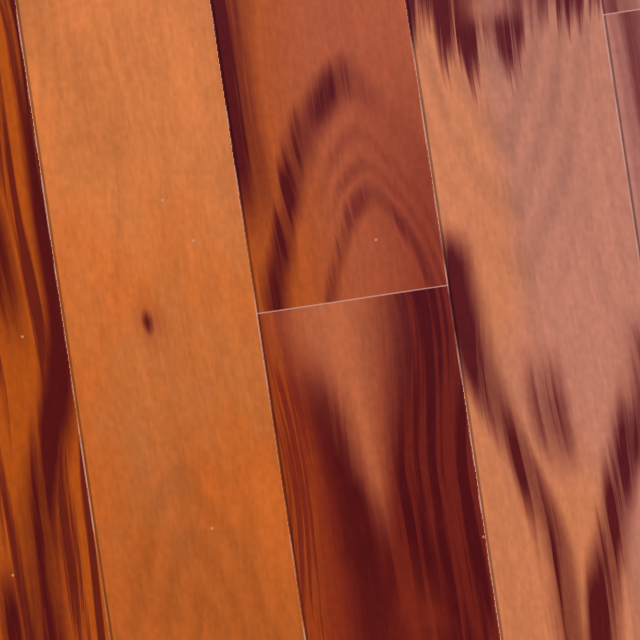
This texture is drawn by a WebGL 1 fragment shader. Its source:

```glsl
precision highp float;
// Glossy hardwood floor: slanted planks with dark heartwood streaks and thin worn seams.
uniform vec2 u_resolution;

const float WIDTH = 0.305;
const float SLANT = 0.149;
const vec3 TAN = vec3(0.79, 0.47, 0.30);
const vec3 HONEY = vec3(0.79, 0.45, 0.24);
const vec3 AMBER = vec3(0.69, 0.31, 0.09);
const vec3 RUSSET = vec3(0.67, 0.32, 0.19);
const vec3 ROSE = vec3(0.71, 0.45, 0.37);
const vec3 MAHOGANY = vec3(0.49, 0.16, 0.10);
const vec3 HEARTWOOD = vec3(0.31, 0.07, 0.08);
const vec3 SEAM = vec3(0.79, 0.60, 0.57);

float hash(vec2 p) {
  vec3 q = fract(p.xyx * 0.1031);
  q += dot(q, q.yzx + 33.33);
  return fract((q.x + q.y) * q.z);
}

float noise(vec2 p) {
  vec2 i = floor(p), f = fract(p);
  f = f * f * (3.0 - 2.0 * f);
  return mix(mix(hash(i), hash(i + vec2(1, 0)), f.x),
             mix(hash(i + vec2(0, 1)), hash(i + vec2(1, 1)), f.x), f.y);
}

float fbm(vec2 p) {
  float sum = 0.0, amp = 0.53;
  for (int i = 0; i < 4; i++) {
    sum += amp * noise(p);
    p = p * 2.03 + 17.3;
    amp *= 0.5;
  }
  return sum;
}

float rise(float a, float b, float x) { return smoothstep(a, b, x); }
float fall(float a, float b, float x) { return 1.0 - smoothstep(a, b, x); }

// Soft band around a centre line.
float streak(float u, float centre, float width) {
  return fall(width * 0.1, width * 1.2, abs(u - centre));
}

// Radius of a pointed arch; 1 on its outline.
float arch(vec2 q, vec2 centre, vec2 size) {
  vec2 d = pow(abs(q - centre) / size + 0.0001, vec2(1.4));
  return pow(d.x + d.y, 0.714);
}

float rings(float radius, float count, float wobble) {
  return 0.5 + 0.5 * cos(6.2832 * (radius * count + wobble));
}

// Lays heartwood over the wood, split into strands by the fibres.
vec3 stain(vec3 wood, float dark, float fibre) {
  float strands = mix(0.5, 1.1, rise(0.3, 0.62, fibre));
  return mix(wood, HEARTWOOD, min(dark * strands, 0.95));
}

vec3 amberBoard(vec2 q, float fibre) {
  float dark = streak(q.x, 0.97 - 0.28 * rise(0.42, 0.95, q.y), 0.06 + 0.10 * q.y);
  dark = max(dark, streak(q.x, 0.71, 0.08) * streak(q.y, 0.40, 0.14));
  dark = max(dark, streak(q.x, 0.52, 0.08) * rise(0.85, 0.98, q.y));
  dark = max(dark, 0.7 * rise(0.48, 0.75, fibre));
  return stain(AMBER, dark, fibre + 0.1);
}

vec3 honeyBoard(vec2 q, float cloud) {
  vec3 wood = mix(HONEY, AMBER, 0.6 * rise(0.3, 0.9, q.y + 0.8 * (cloud - 0.5)));
  float r = arch(q, vec2(0.48, 1.0), vec2(0.42, 0.30));
  wood *= 0.88 + 0.24 * cloud - 0.06 * rings(r, 3.0, cloud) * fall(0.8, 1.2, r);
  float knot = length((q - vec2(0.49, 0.505)) * vec2(0.305, 0.5));
  return mix(wood, HEARTWOOD, 0.2 * fall(0.0, 0.035, knot) + 0.65 * fall(0.001, 0.012, knot));
}

vec3 archedBoard(vec2 q, float bend, float fibre) {
  vec3 wood = mix(RUSSET, MAHOGANY, 0.65 * rise(0.45, 1.0, q.x) * rise(0.0, 0.4, q.y));
  wood = mix(wood, AMBER, 0.7 * fall(0.1, 0.55, q.x));
  float r = arch(q, vec2(0.65, 0.49), vec2(0.58, 0.37));
  float left = fall(0.5, 0.85, q.x);
  float dark = streak(r, 0.98, 0.13) * mix(0.12, 1.0, left);
  dark = max(dark, 0.45 * rings(r, 7.0, bend) * fall(0.6, 0.95, r) * rise(0.2, 0.7, bend));
  dark = max(dark, 0.5 * streak(r, 0.52, 0.08));
  dark = max(dark, fall(0.04, 0.27, q.x) * fall(0.22, 0.42, q.y));
  return stain(wood, dark, fibre);
}

vec3 heartBoard(vec2 q, float cloud, float fibre) {
  vec3 wood = mix(MAHOGANY, HEARTWOOD, rise(0.3, 0.8, q.x + 0.9 * (cloud - 0.5)));
  wood = mix(wood, AMBER, 0.9 * rise(0.4, 0.6, fibre) * fall(0.05, 0.3, q.x));
  wood = mix(wood, MAHOGANY, 0.6 * rise(0.45, 0.65, fibre));
  float reach = rise(0.48, 0.86, q.y);
  float pale = streak(q.x, mix(0.38, 0.54, reach), mix(0.38, 0.07, reach));
  wood = mix(wood, mix(TAN, RUSSET, 0.6), pale * fall(0.74, 0.90, q.y));
  return stain(wood, 0.75 * streak(q.x, 0.22 + 0.2 * reach, 0.16) * rise(0.52, 0.68, q.y), fibre);
}

vec3 tanBoard(vec2 q, float bend, float fibre) {
  vec3 wood = mix(TAN, ROSE, 0.75 * rise(0.1, 0.8, q.x + bend - 0.5));
  float r = arch(q, vec2(0.45, 0.0), vec2(0.62, 0.5));
  wood *= 1.0 - 0.07 * rings(r, 5.0, bend) * fall(0.8, 1.1, r);
  float tip = 0.14 - 0.26 * abs(q.x - 0.45) - q.y + 0.22 * (fibre - 0.5);
  float hollow = 0.8 * streak(q.x, 0.46, 0.2) * fall(0.015, 0.055, q.y);
  float dark = 0.85 * rise(-0.02, 0.06, tip) * (1.0 - hollow);
  float down = rise(0.36, 0.90, q.y);
  dark = max(dark, streak(q.x, 0.34 * down, 0.14 - 0.06 * down) * rise(0.33, 0.42, q.y));
  dark = max(dark, streak(q.x, 0.97 - 0.5 * rise(0.48, 1.05, q.y), 0.13) * rise(0.46, 0.58, q.y));
  dark = max(dark, 0.8 * streak(q.x, 0.45, 0.12) * streak(q.y, 0.64, 0.1));
  return stain(wood, dark, fibre);
}

void main() {
  vec2 uv = gl_FragCoord.xy / u_resolution;
  float pixel = 1.0 / min(u_resolution.x, u_resolution.y);
  float t = 1.0 - uv.y, along = t + SLANT * uv.x;
  float across = (uv.x - 0.023 - SLANT * t) / WIDTH;
  float id = floor(across), seam = floor(across + 0.5);
  float joint = id == 1.0 ? 0.55 : (id == 3.0 ? 0.1635 : 9.0);

  // Fibres bend and fray the figure of each board.
  vec2 q = vec2(across - id, t);
  float seed = id * 7.3 + step(joint, along) * 31.7;
  float bend = noise(q * vec2(2.5, 4.0) + seed);
  float cloud = fbm(q * vec2(3.0, 5.0) + seed);
  float fibre = fbm(vec2(q.x + 0.12 * bend, t) * vec2(22.0, 2.6) + seed);
  float pores = noise(q * vec2(75.0, 60.0)) + noise(q * vec2(48.0, 130.0) + seed) - 1.0;
  q += vec2(0.10 * (bend - 0.5) + 0.07 * (fibre - 0.5), 0.03 * (cloud - 0.5));

  vec3 color = stain(ROSE, 0.6 * streak(q.x, 0.12, 0.12), fibre);
  if (id < 0.0) color = amberBoard(q, fibre);
  else if (id < 1.0) color = honeyBoard(q, cloud);
  else if (id < 2.0) color = along < joint ? archedBoard(q, bend, fibre) : heartBoard(q, cloud, fibre);
  else if (id < 3.0) color = tanBoard(q, bend, fibre);
  color *= 0.94 + 0.12 * fibre + 0.055 * pores;
  color += vec3(0.015, 0.025, 0.05) * rise(0.7, 1.6, uv.x + uv.y);

  // Thin broken seams, shadowed on the right.
  float side = (across - seam) * WIDTH;
  float wear = 0.15 + 0.6 * rise(0.25, 0.8, fbm(vec2(t * 28.0, seam * 5.0)));
  color *= 1.0 - 0.3 * streak(side, 0.003, 0.003);
  color = mix(color, SEAM, wear * fall(0.0003, 0.001 + pixel, abs(side)));
  color = mix(color, SEAM, 0.7 * fall(0.0002, 0.0008 + pixel, abs(along - joint)));

  // Sparse dust specks.
  vec2 cell = floor(uv * 14.0);
  vec2 spot = 0.2 + 0.6 * vec2(hash(cell + 3.1), hash(cell + 8.7));
  float speck = fall(0.001, 0.002 + pixel, length(fract(uv * 14.0) - spot) / 14.0);
  color = mix(color, SEAM, 0.7 * speck * step(0.95, hash(cell)));
  gl_FragColor = vec4(color, 1.0);
}
```
